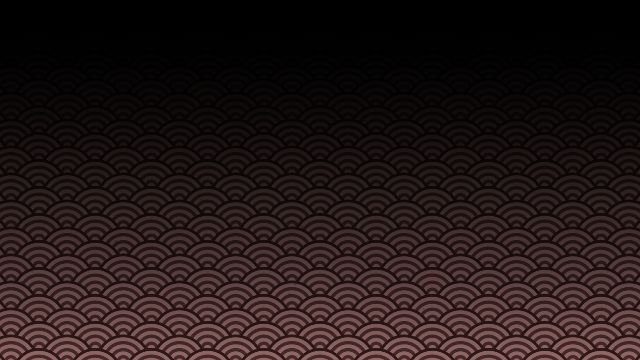
This pattern is drawn by a WebGL 2 fragment shader. Its source:

```glsl
#version 300 es
precision highp float;

uniform vec2 u_resolution;
out vec4 fragColor;

// Layout, in canvas heights
const float SCALE_PITCH = 0.1561;
const float ROW_STEP = 0.0375;
const float FIRST_ROW_Y = 0.4067;
const float RADIUS = 0.0780;
const float RINGS = 4.0;
const float RING_FILL = 0.53;

// Colours at full light
const vec3 RING_LIGHT = vec3(0.575, 0.410, 0.408);
const vec3 RING_DARK = vec3(0.275, 0.160, 0.157);
const vec3 BORDER_DARK = vec3(0.180, 0.095, 0.092);

// Vertical fade and wear
const float FADE_START = 0.06;
const float FADE_POWER = 1.68;
const float MOTTLE = 0.025;
const float SPECK_GRID = 26.0;
const float SPECK_CHANCE = 0.05;
const float SPECK_DEPTH = 0.35;

vec3 hash3(vec2 cell) {
    vec3 q = fract(cell.xyx * vec3(0.1031, 0.1030, 0.0973));
    q += dot(q, q.yxz + 33.33);
    return fract((q.xxy + q.yzz) * q.zyx);
}

// Concentric bands inside one scale
vec3 scaleColour(float dist, float pixel) {
    float halfFill = 0.5 * RING_FILL;
    float ring = max(dist / RADIUS * RINGS, halfFill);
    float offset = abs(fract(ring - halfFill + 0.5) - 0.5);
    float soft = pixel * RINGS / RADIUS * 0.5;
    float light = 1.0 - smoothstep(halfFill - soft, halfFill + soft, offset);
    vec3 dark = mix(RING_DARK, BORDER_DARK, smoothstep(0.80, 0.88, dist / RADIUS));
    return mix(dark, RING_LIGHT, light);
}

// Staggered rows, lower ones drawn over upper ones
vec3 waves(vec2 p, float pixel) {
    vec3 colour = BORDER_DARK;
    float lowest = ceil((p.y - FIRST_ROW_Y - RADIUS) / ROW_STEP);
    for (int i = 4; i >= 0; i--) {
        float row = lowest + float(i);
        float x = p.x / SCALE_PITCH + 0.5 * mod(row, 2.0);
        float dx = (fract(x + 0.5) - 0.5) * SCALE_PITCH;
        float dist = length(vec2(dx, p.y - FIRST_ROW_Y - row * ROW_STEP));
        float cover = 1.0 - smoothstep(RADIUS - pixel, RADIUS, dist);
        colour = mix(colour, scaleColour(dist, pixel), cover);
    }
    return colour;
}

// Broad mottling from layered sines
float mottle(vec2 p) {
    float sum = 0.0;
    float weight = 0.5;
    for (int i = 0; i < 4; i++) {
        sum += weight * sin(p.x * 9.0 + 2.0 * sin(p.y * 7.0)) * sin(p.y * 11.0 + p.x * 3.0);
        p = mat2(0.8, 0.6, -0.6, 0.8) * p * 2.1 + 1.7;
        weight *= 0.55;
    }
    return sum;
}

// Sparse dark specks, one candidate per cell
float specks(vec2 p, float pixel) {
    vec2 q = p * SPECK_GRID;
    vec3 seed = hash3(floor(q) + 71.0);
    float size = mix(0.03, 0.08, fract(seed.z * 37.0));
    float dist = length(fract(q) - mix(vec2(0.2), vec2(0.8), seed.xy));
    float soft = pixel * SPECK_GRID;
    return step(seed.z, SPECK_CHANCE) * (1.0 - smoothstep(size - soft, size + soft, dist));
}

void main() {
    float pixel = 1.0 / u_resolution.y;
    vec2 p = (gl_FragCoord.xy - vec2(0.5 * u_resolution.x, 0.0)) * pixel;

    float depth = clamp((1.0 - p.y - FADE_START) / (1.0 - FADE_START), 0.0, 1.0);
    float glow = pow(depth, FADE_POWER);
    float wear = 1.0 + MOTTLE * mottle(p);
    wear *= 1.0 - SPECK_DEPTH * specks(p, pixel);

    fragColor = vec4(waves(p, pixel) * glow * wear, 1.0);
}
```
